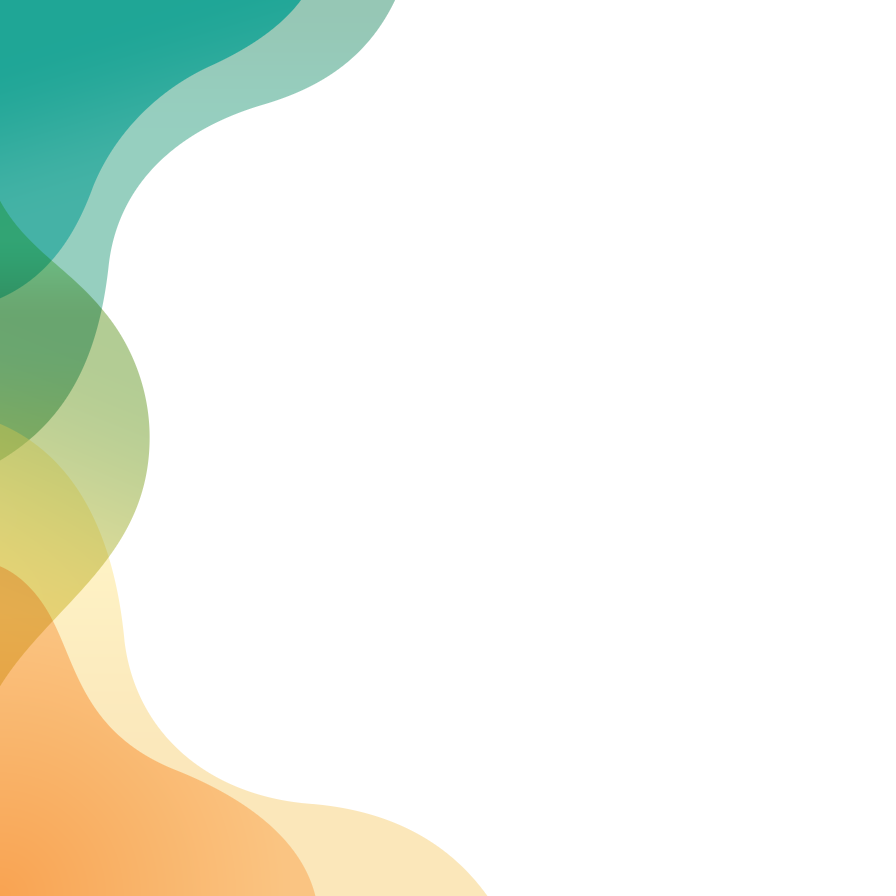
Reproduce this background procedurally as a Shadertoy shader.

```glsl
// Overlapping translucent waves in teal, green, yellow and orange along the left
// side of a white page. Each wave edge is a chain of three cubic Bezier curves
// running downward; a pixel solves for its height and measures the distance.

// Wave edges, top to bottom: three cubics sharing their end points
const vec2[10] TEAL_EDGE = vec2[10](
    vec2(.336, 1.), vec2(.313, .969), vec2(.276, .945), vec2(.234, .926), vec2(.169, .896),
    vec2(.125, .844), vec2(.104, .792), vec2(.083, .734), vec2(.052, .690), vec2(0., .667));
const vec2[10] MINT_EDGE = vec2[10](
    vec2(.441, 1.), vec2(.410, .935), vec2(.358, .902), vec2(.293, .883), vec2(.195, .854),
    vec2(.130, .792), vec2(.121, .701), vec2(.109, .596), vec2(.072, .529), vec2(0., .486));
const vec2[10] GREEN_EDGE = vec2[10](
    vec2(0., .776), vec2(.029, .723), vec2(.076, .701), vec2(.113, .656), vec2(.147, .617),
    vec2(.167, .565), vec2(.167, .512), vec2(.167, .378), vec2(.057, .326), vec2(0., .234));
const vec2[10] YELLOW_EDGE = vec2[10](
    vec2(0., .527), vec2(.091, .488), vec2(.129, .392), vec2(.139, .284), vec2(.152, .180),
    vec2(.234, .112), vec2(.345, .103), vec2(.436, .096), vec2(.501, .060), vec2(.544, 0.));
const vec2[10] ORANGE_EDGE = vec2[10](
    vec2(0., .368), vec2(.026, .357), vec2(.046, .333), vec2(.059, .307), vec2(.086, .254),
    vec2(.096, .181), vec2(.195, .141), vec2(.271, .111), vec2(.336, .065), vec2(.352, 0.));

// Colours at the two ends of each gradient
const vec3 PAGE = vec3(1.);
const vec3 TEAL_DEEP = vec3(.12, .65, .59), TEAL_LIGHT = vec3(.27, .70, .65);
const vec3 MINT_TOP = vec3(.59, .78, .71), MINT_MID = vec3(.59, .81, .75);
const vec3 MINT_LOW = vec3(.64, .81, .65);
const vec3 GREEN_TOP = vec3(.72, .92, .70), GREEN_MID = vec3(.70, .80, .58);
const vec3 GREEN_LOW = vec3(.92, .88, .60);
const vec3 YELLOW_TOP = vec3(1., .92, .56), YELLOW_LOW = vec3(.965, .81, .46);
const vec3 ORANGE_DEEP = vec3(.975, .64, .32), ORANGE_LIGHT = vec3(.98, .77, .51);
const float YELLOW_OPACITY = .5;
const int SOLVE_STEPS = 16;

vec2 bezier(vec2 a, vec2 b, vec2 c, vec2 d, float t) {
    float s = 1. - t;
    return s * s * s * a + 3. * s * t * (s * b + t * c) + t * t * t * d;
}

vec2 bezierTangent(vec2 a, vec2 b, vec2 c, vec2 d, float t) {
    float s = 1. - t;
    return s * s * (b - a) + 2. * s * t * (c - b) + t * t * (d - c);
}

// Share of the pixel lying to the left of an edge
float coverage(vec2 p, vec2[10] k, float pixel) {
    int i = p.y > k[3].y ? 0 : (p.y > k[6].y ? 3 : 6);
    vec2 a = k[i], b = k[i + 1], c = k[i + 2], d = k[i + 3];

    // Height falls steadily along the curve, so bisection finds the parameter
    float low = 0., high = 1.;
    for (int n = 0; n < SOLVE_STEPS; n++) {
        float middle = .5 * (low + high);
        if (bezier(a, b, c, d, middle).y > p.y) low = middle;
        else high = middle;
    }
    float t = .5 * (low + high);
    vec2 tangent = normalize(bezierTangent(a, b, c, d, t));
    vec2 outward = vec2(-tangent.y, tangent.x);
    float dist = dot(p - bezier(a, b, c, d, t), outward);
    return clamp(.5 - dist / pixel, 0., 1.);
}

void mainImage(out vec4 fragColor, in vec2 fragCoord) {
    vec2 p = fragCoord / iResolution.xy;
    float pixel = 1. / min(iResolution.x, iResolution.y);
    vec3 color = PAGE;

    // Pale mint wave behind the teal corner
    vec3 mint = mix(MINT_MID, MINT_TOP, smoothstep(.85, 1., p.y));
    mint = mix(MINT_LOW, mint, smoothstep(.49, .62, p.y));
    color = mix(color, mint, coverage(p, MINT_EDGE, pixel));

    // Translucent yellow wave
    vec3 yellow = mix(YELLOW_LOW, YELLOW_TOP, smoothstep(.1, .48, p.y));
    color = mix(color, yellow, YELLOW_OPACITY * coverage(p, YELLOW_EDGE, pixel));

    // Solid corner waves
    float tealFade = smoothstep(.06, .26, 1. - p.y + .3 * p.x);
    vec3 teal = mix(TEAL_DEEP, TEAL_LIGHT, tealFade);
    color = mix(color, teal, coverage(p, TEAL_EDGE, pixel));
    vec3 orange = mix(ORANGE_DEEP, ORANGE_LIGHT, clamp(length(p) / .32, 0., 1.));
    color = mix(color, orange, coverage(p, ORANGE_EDGE, pixel));

    // Green wave, multiplied over everything below it
    float down = p.y + .4 * p.x;
    vec3 green = mix(GREEN_MID, GREEN_TOP, smoothstep(.64, .74, p.y));
    green = mix(GREEN_LOW, green, smoothstep(.28, .66, down));
    color *= mix(vec3(1.), green, coverage(p, GREEN_EDGE, pixel));

    fragColor = vec4(color, 1.);
}
```
